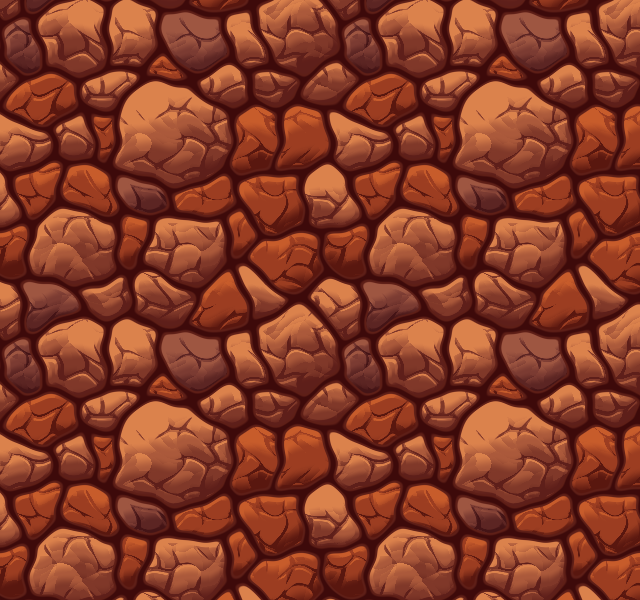
A Shadertoy shader for this texture:

```glsl
const float WAVE = 1.0472; // one turn per six-cell tile

struct Stone {
    float edge;   // distance to the border, corners rounded
    vec2 normal;  // direction of the nearest border
    vec2 offset;  // position relative to the stone's site
    vec2 seed;
    float weight;
};

vec2 hash2(vec2 c) {
    return fract(sin(vec2(dot(c, vec2(127.1, 311.7)), dot(c, vec2(269.5, 183.3)))) * 43758.5);
}

vec2 wrapCell(vec2 c, float period) {
    return floor(mod(c + 0.5, period));
}

// Site position in xy, weight in z; boulder sizes differ from row to row
vec3 site(vec2 c, float period, bool boulders) {
    vec2 w = wrapCell(c, period);
    vec2 h = hash2(w + period);
    ivec2 i = ivec2(w);
    vec2 pos = c + 0.18 + 0.64 * h;
    pos.x += 0.5 * float(i.y % 2);
    float weight = 0.28 * h.y;
    if (boulders && i.y % 2 == 0) {
        int diagonal = (i.x + i.y) % 6;
        if (diagonal == 5) { pos = c + 0.3 + 0.4 * h; weight = 0.62 + 0.46 * sin(0.785 * w.y); }
        if (diagonal == 1) { pos = c + 0.3 + 0.4 * h; weight = 0.3 + 0.22 * cos(1.571 * w.y); }
    }
    return vec3(pos, weight);
}

// Weighted cellular noise with true border distances
Stone cellular(vec2 p, float period, bool boulders) {
    vec2 base = floor(p), home = base, normal = vec2(0.0);
    vec3 own = vec3(0.0);
    float best = 1e3, sum = 1e-9;
    for (int y = -2; y <= 2; y++)
    for (int x = -2; x <= 2; x++) {
        vec2 c = base + vec2(x, y);
        vec3 s = site(c, period, boulders);
        float power = dot(p - s.xy, p - s.xy) - s.z;
        if (power < best) { best = power; own = s; home = c; }
    }
    for (int y = -2; y <= 2; y++)
    for (int x = -2; x <= 2; x++) {
        vec2 c = base + vec2(x, y);
        if (distance(c, home) < 0.5) continue;
        vec3 s = site(c, period, boulders);
        vec2 across = s.xy - own.xy;
        float gap = max(length(across), 0.05);
        float power = dot(p - s.xy, p - s.xy) - s.z;
        float k = exp(-24.0 * (power - best) / (2.0 * gap));
        sum += k;
        normal += k * across / gap;
    }
    vec2 seed = hash2(wrapCell(home, period) + period + 31.0);
    return Stone(-log(sum) / 24.0, normal / sum, p - own.xy, seed, own.z);
}

vec3 tanRamp(float t) {
    vec3 c = mix(vec3(0.37, 0.12, 0.10), vec3(0.50, 0.22, 0.16), smoothstep(0.0, 0.28, t));
    c = mix(c, vec3(0.67, 0.35, 0.23), smoothstep(0.36, 0.56, t));
    return mix(c, vec3(0.86, 0.51, 0.30), smoothstep(0.58, 0.8, t));
}

vec3 rustRamp(float t) {
    vec3 c = mix(vec3(0.35, 0.09, 0.06), vec3(0.61, 0.24, 0.13), smoothstep(0.05, 0.45, t));
    return mix(c, vec3(0.78, 0.36, 0.17), smoothstep(0.72, 1.0, t));
}

void mainImage(out vec4 fragColor, in vec2 fragCoord) {
    // Cell units, y pointing down
    vec2 uv = fragCoord / iResolution.y;
    vec2 p = vec2(uv.x * 10.59 + 0.29, (1.0 - uv.y) * 11.25 - 0.12);
    float pixel = 11.25 / iResolution.y;
    // Hand-cut wobble of the outlines
    vec2 q = p + 0.06 * sin(WAVE * 4.0 * p.yx + vec2(0.4, 2.0))
               + 0.02 * sin(WAVE * 10.0 * p.yx + vec2(3.0, 1.0));
    Stone stone = cellular(q, 6.0, true);
    vec2 bent = q + 0.09 * sin(WAVE * 6.0 * q.yx + vec2(1.0, 4.0));
    Stone facet = cellular(bent * 2.0, 12.0, false);
    Stone chip = cellular(bent * 4.0, 24.0, false);
    // Body light from above, chipped facets and bevelled rim
    float light = 0.54 - dot(stone.offset, vec2(0.10, 0.44)) / (0.45 + 0.55 * stone.weight);
    light += 0.12 * (stone.seed.y - 0.5) + 0.24 * (facet.seed.x - 0.5);
    light += 0.15 * (chip.seed.x - 0.5) - 0.16 * facet.offset.y;
    float facing = dot(stone.normal, vec2(-0.4, -0.9));
    light += 0.26 * facing * (1.0 - smoothstep(0.12, 0.15, stone.edge));
    // Broken cracks with a lit lower lip
    float wear = 0.5 + 0.5 * sin(WAVE * 2.0 * p.x + 2.0 * sin(WAVE * 3.0 * p.y))
                           * sin(WAVE * 4.0 * p.y + 1.0);
    float width = 0.075 * smoothstep(0.25, 0.7, wear);
    float crack = 1.0 - smoothstep(width - pixel, width + pixel, facet.edge);
    crack *= smoothstep(0.0, 0.03, width);
    float lip = smoothstep(0.2, 0.7, -facet.normal.y) * smoothstep(0.3, 0.6, wear);
    lip *= 1.0 - smoothstep(width + 0.06, width + 0.1, facet.edge);
    light += 0.26 * lip - 0.46 * crack;
    // Tan boulders, a rust rubble region and a few slate stones
    bool small = stone.weight < 0.4;
    vec2 region = cos(WAVE * (q - stone.offset - vec2(4.6, 3.6)));
    float rust = 0.42 + 0.26 * (region.x + region.y);
    vec3 color = small && stone.seed.x < rust ? rustRamp(light) : tanRamp(light);
    if (small && stone.seed.x > 0.9) color *= vec3(0.72, 0.66, 0.85);
    // Contact shade, then the dark joint, heavier underneath
    float joint = 0.038 + 0.016 * stone.normal.y + 0.01 * sin(WAVE * 5.0 * (p.x + p.y));
    color = mix(vec3(0.37, 0.12, 0.09), color, smoothstep(joint + 0.025, joint + 0.05, stone.edge));
    color = mix(vec3(0.24, 0.04, 0.04), color,
                smoothstep(joint - pixel, joint + pixel, stone.edge));
    fragColor = vec4(color, 1.0);
}
```
